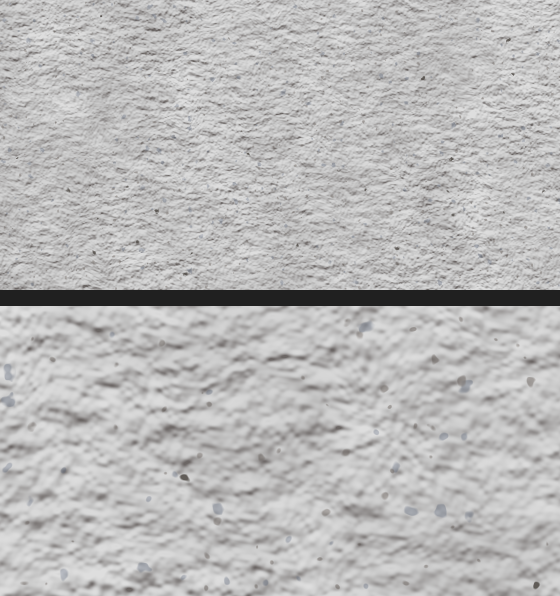
Top, the full canvas; bottom, a detail of the centre.
A Shadertoy shader for this texture:

```glsl
// Rough pale concrete wall with fine crumbly relief, blue-grey grit and small dark pits.

const vec3 GRIT_COLOR = vec3(0.54, 0.56, 0.60);
const vec3 PIT_COLOR = vec3(0.30, 0.28, 0.26);
const vec3 STAIN_COLOR = vec3(0.50, 0.475, 0.46);

float hash(vec2 p) {
    return fract(sin(dot(p, vec2(127.1, 311.7))) * 43758.5453);
}

float valueNoise(vec2 p) {
    vec2 cell = floor(p);
    vec2 f = fract(p);
    f = f * f * (3.0 - 2.0 * f);
    float low = mix(hash(cell), hash(cell + vec2(1.0, 0.0)), f.x);
    float high = mix(hash(cell + vec2(0.0, 1.0)), hash(cell + 1.0), f.x);
    return mix(low, high, f.y) - 0.5;
}

vec2 rotate(vec2 p, float angle) {
    float c = cos(angle), s = sin(angle);
    return vec2(c * p.x - s * p.y, s * p.x + c * p.y);
}

// Plaster height: short level ridges plus octaves of slightly flattened grain.
float plasterHeight(vec2 p, float ridgeAmount) {
    float height = ridgeAmount * valueNoise(p * vec2(19.0, 58.0));
    p *= vec2(0.85, 1.12);
    float frequency = 54.0;
    float amplitude = 0.85;
    for (int i = 0; i < 3; i++) {
        p = rotate(p, 0.6) + 3.7;
        height += amplitude * valueNoise(p * frequency);
        frequency *= 1.75;
        amplitude *= 0.7;
    }
    return height;
}

// Coverage of ragged spots scattered one per cell; radii are in cells.
float spots(vec2 p, float density, float chance, vec2 radii, float seed) {
    vec2 q = p * density;
    vec2 cell = floor(q) + seed;
    vec2 center = 0.25 + 0.5 * vec2(hash(cell + 1.3), hash(cell + 5.9));
    float size = hash(cell + 9.1);
    float radius = mix(radii.x, radii.y, size * size);
    vec2 offset = rotate(fract(q) - center, 6.28 * hash(cell + 2.7));
    offset.y *= 1.0 + 0.5 * hash(cell + 7.7);
    float ragged = valueNoise(p * 170.0 + seed) * radius * 1.3;
    float blur = 0.8 * density / iResolution.y + radius * 0.2;
    float inside = 1.0 - smoothstep(-blur, blur, length(offset) + ragged - radius);
    return inside * step(hash(cell + 4.4), chance);
}

// Slow changes of tone: upright bands, patches and blotches.
float broadTone(vec2 p) {
    float bands = 0.05 * valueNoise(p * vec2(6.0, 1.3) + 4.0);
    float patches = 0.04 * valueNoise(p * 8.0 + 23.0);
    float blotches = 0.06 * valueNoise(p * vec2(17.0, 23.0) + 8.0);
    return bands + patches + blotches;
}

void mainImage(out vec4 fragColor, in vec2 fragCoord) {
    vec2 p = fragCoord / iResolution.y;

    // Slight warp breaks up the ridges.
    vec2 warp = vec2(valueNoise(p * 14.0), valueNoise(p * 14.0 + 31.0));
    vec2 surface = p + 0.014 * warp;

    // Light from above, plus bright crests and dark hollows.
    vec2 towardLight = vec2(-0.0012, 0.0052);
    float height = plasterHeight(surface, 0.65);
    float relief = height - plasterHeight(surface + towardLight, 0.65);
    relief += 0.28 * height;
    relief *= 1.0 + 0.5 * valueNoise(p * vec2(5.0, 3.5) + 12.0);

    // Flattened highlights and deeper shadows.
    float tone = 0.765 + 0.245 * relief - 0.19 * relief * relief;
    tone = clamp(tone + broadTone(p), 0.42, 0.87);

    // Shadows lean slightly warm.
    vec3 color = vec3(tone) - max(0.78 - tone, 0.0) * vec3(0.0, 0.06, 0.075);

    // Grit, crumbled stains and open pits.
    float grit = spots(surface, 24.0, 0.24, vec2(0.07, 0.21), 17.0);
    float stain = spots(surface, 39.0, 0.13, vec2(0.07, 0.20), 53.0);
    float pit = spots(surface, 10.0, 0.12, vec2(0.03, 0.09), 91.0);
    color = mix(color, GRIT_COLOR + 0.15 * relief, 0.7 * grit);
    color = mix(color, STAIN_COLOR + 0.15 * relief, 0.65 * stain);
    color = mix(color, PIT_COLOR, 0.85 * pit);

    fragColor = vec4(color, 1.0);
}
```
